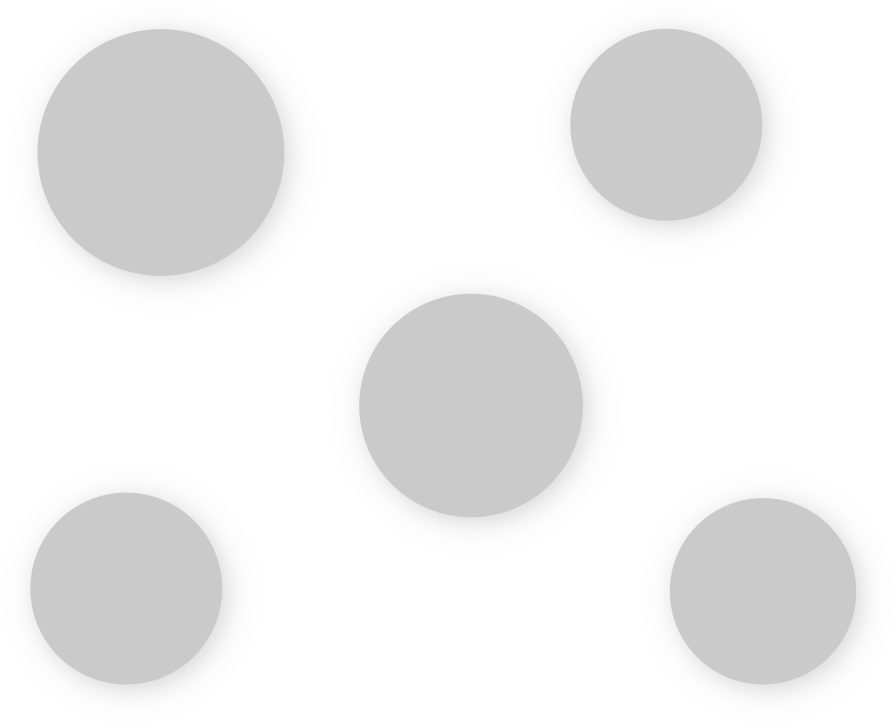
A Shadertoy shader for this background:

```glsl
const vec3 PAPER = vec3(1.0);
const vec3 DISC_COLOR = vec3(0.792);
const float SHADOW_OPACITY = 0.16;
const float SHADOW_SIGMA = 0.0185;
const vec2 SHADOW_OFFSET = vec2(0.0065, -0.0065);

// Discs as centre x, centre y, radius, in units of canvas height
const int DISC_COUNT = 5;
const vec3 DISCS[DISC_COUNT] = vec3[DISC_COUNT](
    vec3(0.2222, 0.7894, 0.1704),
    vec3(0.9203, 0.8277, 0.1325),
    vec3(0.6506, 0.4399, 0.1544),
    vec3(0.1744, 0.1871, 0.1325),
    vec3(1.0539, 0.1833, 0.1287)
);

float discDistance(vec2 p, vec3 disc) {
    return length(p - disc.xy) - disc.z;
}

// Logistic approximation of a Gaussian-blurred edge
float blurredCoverage(float dist, float sigma) {
    return 1.0 / (1.0 + exp(clamp(1.702 * dist / sigma, -30.0, 30.0)));
}

void mainImage(out vec4 fragColor, in vec2 fragCoord) {
    vec2 p = fragCoord / iResolution.y;
    float pixel = 1.0 / iResolution.y;
    vec3 color = PAPER;

    // Soft shadow first, then the disc above it
    for (int i = 0; i < DISC_COUNT; i++) {
        float shadowDist = discDistance(p - SHADOW_OFFSET, DISCS[i]);
        color *= 1.0 - SHADOW_OPACITY * blurredCoverage(shadowDist, SHADOW_SIGMA);

        float dist = discDistance(p, DISCS[i]);
        float coverage = clamp(0.5 - dist / pixel, 0.0, 1.0);
        color = mix(color, DISC_COLOR, coverage);
    }

    fragColor = vec4(color, 1.0);
}
```
